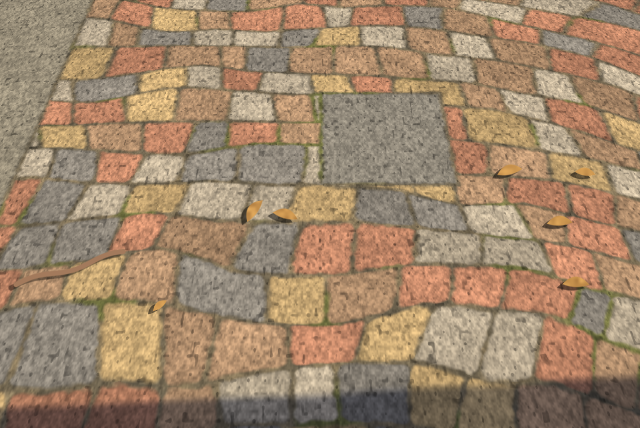
Write a WebGL 2 fragment shader that draws this texture.

```glsl
#version 300 es
precision highp float;
// Sunlit paving of worn, mixed-colour setts seen at a slant, with one large slab.
// A ground plane is warped, split into rows with jittered joints, then coloured
// per stone; grain, a concrete verge, leaves, a twig and a shadow go on top.
uniform vec2 u_resolution;
out vec4 fragColor;

const float HORIZON = 2.2;      // in canvas heights
const float SETT_WIDTH = 0.166; // at the lower edge
const float ROW_DEPTH = 14.7;
const float VERGE_X = -5.85;

float hash(vec2 p) { return fract(sin(dot(p, vec2(127.1, 311.7))) * 43758.5453); }
float noise(vec2 p) {
  vec2 i = floor(p), f = fract(p);
  f = f * f * (3.0 - 2.0 * f);
  return mix(mix(hash(i), hash(i + vec2(1, 0)), f.x),
             mix(hash(i + vec2(0, 1)), hash(i + vec2(1, 1)), f.x), f.y);
}
mat2 rotation(float a) { return mat2(cos(a), -sin(a), sin(a), cos(a)); }

// Screen to ground, one unit per sett
vec2 toGround(vec2 p) {
  float depth = HORIZON / (HORIZON - p.y);
  return vec2(p.x * depth / SETT_WIDTH, ROW_DEPTH * (depth - 1.0));
}
// Rows bend away on the right and wander everywhere
vec2 bendRows(vec2 g) {
  float e = max(g.x - 1.0, 0.0);
  vec2 wander = vec2(noise(g * 0.35 + 7.0), noise(g * 0.35 + 31.0)) - 0.5;
  return g + vec2(-0.04 * e * (g.y - 6.0), 0.05 * e * e) + 0.9 * wander;
}
float rowEdge(float x, float row) {
  float s = x * 0.85 + row * 0.37, i = floor(s);
  return row + 0.36 * (mix(hash(vec2(i, row)), hash(vec2(i + 1.0, row)), s - i) - 0.5);
}
float jointEdge(float v, float col, float row) {
  float shift = hash(vec2(col, row + 50.0)) - 0.5;
  float lean = hash(vec2(col + 90.0, row)) - 0.5;
  return col + 0.4 * shift + 0.36 * lean * (v - 0.5);
}
// x: rounded distance inside the sett, yz: its id
vec3 sett(vec2 q) {
  float row = floor(q.y);
  if (q.y < rowEdge(q.x, row)) row -= 1.0;
  else if (q.y >= rowEdge(q.x, row + 1.0)) row += 1.0;
  float low = rowEdge(q.x, row), high = rowEdge(q.x, row + 1.0);
  float v = (q.y - low) / (high - low);
  float u = q.x + 7.0 * hash(vec2(row, 3.0)), col = floor(u);
  if (u < jointEdge(v, col, row)) col -= 1.0;
  else if (u >= jointEdge(v, col + 1.0, row)) col += 1.0;
  float side = min(u - jointEdge(v, col, row), jointEdge(v, col + 1.0, row) - u);
  float ends = min(q.y - low, high - q.y), r = 0.14;
  return vec3(r - length(max(r - vec2(side, ends), 0.0)), col, row);
}
vec3 settColor(vec2 id) {
  float pick = hash(id + 17.0);
  vec3 c = vec3(0.72, 0.50, 0.385);                  // terracotta
  if (pick > 0.27) c = vec3(0.67, 0.535, 0.41);      // brown
  if (pick > 0.50) c = vec3(0.74, 0.62, 0.43);       // ochre
  if (pick > 0.64) c = vec3(0.71, 0.65, 0.555);      // pale grey
  if (pick > 0.83) c = vec3(0.53, 0.50, 0.455);      // dark grey
  return c * (0.95 + 0.14 * hash(id + 5.0));
}
float boxDistance(vec2 p, vec2 center, vec2 halfSize) {
  vec2 d = abs(p - center) - halfSize;
  return length(max(d, 0.0)) + min(max(d.x, d.y), 0.0);
}
float leafMask(vec2 p, float size) {
  p.y += 6.0 * p.x * p.x;
  return smoothstep(0.0, 0.3, 1.0 - p.x * p.x / (size * size) - abs(p.y) / (0.42 * size));
}
float twigMask(vec2 p, vec2 a, vec2 b, float width) {
  vec2 d = b - a;
  float t = clamp(dot(p - a, d) / dot(d, d), 0.0, 1.0);
  vec2 onTwig = a + d * t + vec2(0.0, 0.006 * sin(t * 9.0));
  return 1.0 - smoothstep(width * 0.5, width, length(p - onTwig));
}

void main() {
  vec2 p = (gl_FragCoord.xy - vec2(0.5 * u_resolution.x, 0.0)) / u_resolution.y;
  vec2 g = toGround(p);
  float soft = 0.025 + length(fwidth(g)) * 0.6;
  // Setts, slab and verge
  vec3 s = sett(bendRows(g));
  vec3 color = settColor(s.yz);
  float rough = 0.06 * (noise(g * 9.0) - 0.5);
  float slab = boxDistance(g, vec2(1.32, 6.62), vec2(1.3, 1.5)), verge = g.x - VERGE_X;
  float edge = min(s.x, min(abs(slab), abs(verge)));
  if (slab < 0.0) { color = vec3(0.55, 0.52, 0.465); edge = -slab; }
  if (verge < 0.0) { color = vec3(0.58, 0.54, 0.46); edge = -verge; }
  color *= 0.9 + 0.1 * smoothstep(0.02, 0.14, edge + rough);
  // Joints with sand, gaps and moss
  vec3 joint = mix(vec3(0.36, 0.33, 0.27), vec3(0.55, 0.48, 0.36), noise(g * 4.0 + 11.0));
  float moss = smoothstep(0.68, 0.85, noise(g * 0.9 + 60.0));
  joint = mix(joint, vec3(0.43, 0.45, 0.22), 0.7 * moss);
  color = mix(joint, color, smoothstep(0.035 - soft, 0.035 + soft, edge + rough));
  // Stone grain, pits and broad stains
  float grain = 0.6 * noise(g * vec2(20, 11)) + 0.4 * noise(g * vec2(41, 23)) - 0.5;
  float pits = smoothstep(0.74, 0.95, noise(g * vec2(16, 9) + 40.0));
  color *= (1.0 + 0.5 * grain) * (1.0 - 0.28 * pits) * (0.97 + 0.12 * noise(g * 1.7 + 3.0));
  // Twig and scattered leaves, each with a shadow to the lower left
  vec2 drop = vec2(0.012, 0.008), a = vec2(-0.71, 0.335), b = vec2(-0.46, 0.41);
  color *= 1.0 - 0.4 * twigMask(p + drop, a, b, 0.008);
  color = mix(color, vec3(0.64, 0.48, 0.36), twigMask(p, a, b, 0.008));
  vec3 leaf = mix(vec3(0.70, 0.50, 0.26), vec3(0.88, 0.66, 0.36), noise(p * 90.0));
  for (float i = 0.0; i < 7.0; i++) {
    vec2 at = vec2(1.4 * hash(vec2(i, 1.3)) - 0.72, 0.25 + 0.6 * hash(vec2(i, 8.1)));
    mat2 turn = rotation(1.6 * hash(vec2(i, 4.7)) - 0.5);
    float size = 0.014 + 0.024 * hash(vec2(i, 6.2));
    color *= 1.0 - 0.5 * leafMask(turn * (p - at + drop), size);
    color = mix(color, leaf, leafMask(turn * (p - at), size));
  }
  // Cool shadow along the lower edge
  float shadowTop = 0.075 + 0.05 * p.x + 0.012 * noise(p * 7.0);
  float shade = 1.0 - smoothstep(-0.015, 0.015, p.y - shadowTop);
  fragColor = vec4(color * mix(vec3(1.0), vec3(0.54, 0.57, 0.66), shade), 1.0);
}
```
